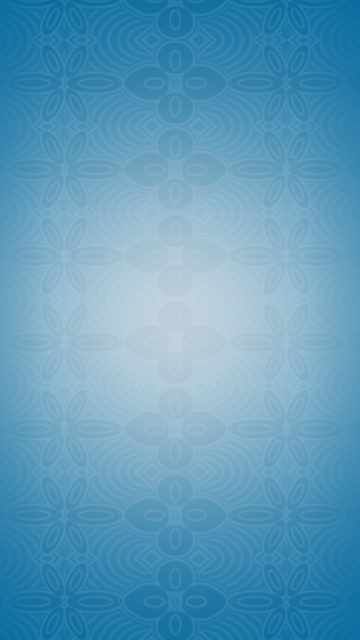
Write a Shadertoy shader that draws this background.

```glsl
// Soft blue radial glow under a faint tiled lace of outlined flowers, petals and arcs.

const vec3 DEEP_BLUE  = vec3(-0.01, 0.400, 0.610);
const vec3 PALE_GLOW  = vec3(0.750, 0.825, 0.868);
const vec3 LINE_COLOR = vec3(0.860, 0.900, 0.920);
const float GLOW_X = 0.49;           // glow centre, in canvas widths
const float GLOW_SPREAD = 0.385;     // larger is wider
const float LINE_ALPHA = 0.10;
const float LINE_WIDTH = 0.0034;     // half width
const float FILL_SHADE = 0.018;      // darkening inside the petals
const float BAND_LIGHT = 0.022;      // pale upright bands beside the centre
const vec2 TILE = vec2(0.616, 0.24); // size of one repeat
const vec2 FLOWER = vec2(0.487, 0.1065);
const float ARC_STEP = 0.0165;

float pixelSize;

// Approximate signed distance to an ellipse with radii r
float ellipse(vec2 p, vec2 r) {
    p += 1e-5;
    float k = length(p / r);
    return k * (k - 1.0) / length(p / (r * r));
}

float diamond(vec2 p, vec2 r) {
    p = abs(p);
    return (p.x / r.x + p.y / r.y - 1.0) * r.x * r.y / length(r);
}

float smoothMin(float a, float b, float k) {
    float h = max(k - abs(a - b), 0.0) / k;
    return min(a, b) - 0.25 * h * h * k;
}

vec2 turn(vec2 p, float a) {
    float c = cos(a), s = sin(a);
    return vec2(c * p.x + s * p.y, c * p.y - s * p.x);
}

float stroke(float d, float w) {
    return 1.0 - smoothstep(w - pixelSize, w + pixelSize, abs(d));
}

float inside(float d) {
    return 1.0 - smoothstep(-pixelSize, pixelSize, d);
}

// Returns line strength in x and petal fill in y
vec2 lace(vec2 p) {
    // Fold into one quarter of a tile, with the flower at the origin
    vec2 q = abs(mod(p - FLOWER + 0.5 * TILE, TILE) - 0.5 * TILE);
    vec2 corner = 0.5 * TILE - q;
    vec2 node = vec2(corner.x, q.y);
    vec2 gap = vec2(q.x, corner.y);

    // Four-petalled flower with scalloped side tips
    float side = smoothMin(ellipse(q - vec2(0.070, 0.0), vec2(0.056, 0.050)),
                           ellipse(q - vec2(0.108, 0.0), vec2(0.036, 0.024)), 0.025);
    float upright = ellipse(q - vec2(0.0, 0.070), vec2(0.052, 0.046));
    float flower = smoothMin(side, upright, 0.008);
    float line = stroke(flower, LINE_WIDTH);
    line = max(line, 0.6 * stroke(flower - 0.012, LINE_WIDTH * 0.7));
    line = max(line, stroke(length(q) - 0.018, LINE_WIDTH));
    line = max(line, stroke(ellipse(q - vec2(0.058, 0.0), vec2(0.027, 0.014)), LINE_WIDTH));
    line = max(line, stroke(ellipse(q - vec2(0.0, 0.064), vec2(0.014, 0.027)), LINE_WIDTH));

    // Long side petals and tilted petals meeting at the node
    float longPetal = ellipse(node - vec2(0.084, 0.0), vec2(0.080, 0.029));
    vec2 leaf = turn(node - vec2(0.032, 0.060), 1.1);
    float leafPetal = ellipse(leaf, vec2(0.054, 0.024));
    float petals = min(longPetal, leafPetal);
    line = max(line, stroke(petals, LINE_WIDTH) * (1.0 - inside(flower)));
    line = max(line, stroke(ellipse(node - vec2(0.087, 0.0), vec2(0.047, 0.013)), LINE_WIDTH));
    line = max(line, stroke(ellipse(leaf, vec2(0.029, 0.010)), LINE_WIDTH));

    // Nested diamonds between the rows
    float nearGem = diamond(gap - vec2(0.066, 0.0), vec2(0.046, 0.040));
    float farGem = diamond(gap - vec2(0.260, 0.0), vec2(0.042, 0.035));
    float gems = min(nearGem, farGem);
    float openSpace = 1.0 - inside(min(flower - 0.012, petals));
    float gemLine = max(stroke(gems, LINE_WIDTH), stroke(gems + 0.014, LINE_WIDTH));
    line = max(line, gemLine * openSpace);

    // Fans of arcs filling the remaining space
    float radius = length((gap - vec2(0.066, 0.0)) * vec2(0.62, 1.0));
    float arc = (abs(fract(radius / ARC_STEP) - 0.5)) * ARC_STEP;
    float arcSpace = 1.0 - inside(min(min(flower - 0.020, petals - 0.008), gems - 0.006));
    line = max(line, 0.8 * stroke(arc, LINE_WIDTH * 0.9) * arcSpace);

    return vec2(line, inside(min(flower, petals)));
}

void mainImage(out vec4 fragColor, in vec2 fragCoord) {
    pixelSize = 1.0 / iResolution.x;
    vec2 p = fragCoord * pixelSize;
    float height = iResolution.y * pixelSize;

    // Radial glow
    vec2 fromGlow = p - vec2(GLOW_X, 0.5 * height);
    float glow = exp(-dot(fromGlow, fromGlow) / GLOW_SPREAD);
    vec3 color = mix(DEEP_BLUE, PALE_GLOW, glow);

    // Pale bands, strongest at mid height
    float band = (abs(p.x - FLOWER.x) - 0.33) / 0.06;
    color += BAND_LIGHT * exp(-band * band) * exp(-3.0 * fromGlow.y * fromGlow.y);

    // Lace, fading toward the sides
    vec2 pattern = lace(p);
    float fade = 1.0 - 0.75 * smoothstep(0.34, 0.51, abs(p.x - FLOWER.x));
    color -= FILL_SHADE * pattern.y * fade;
    color = mix(color, LINE_COLOR, LINE_ALPHA * pattern.x * fade);

    fragColor = vec4(clamp(color, 0.0, 1.0), 1.0);
}
```
